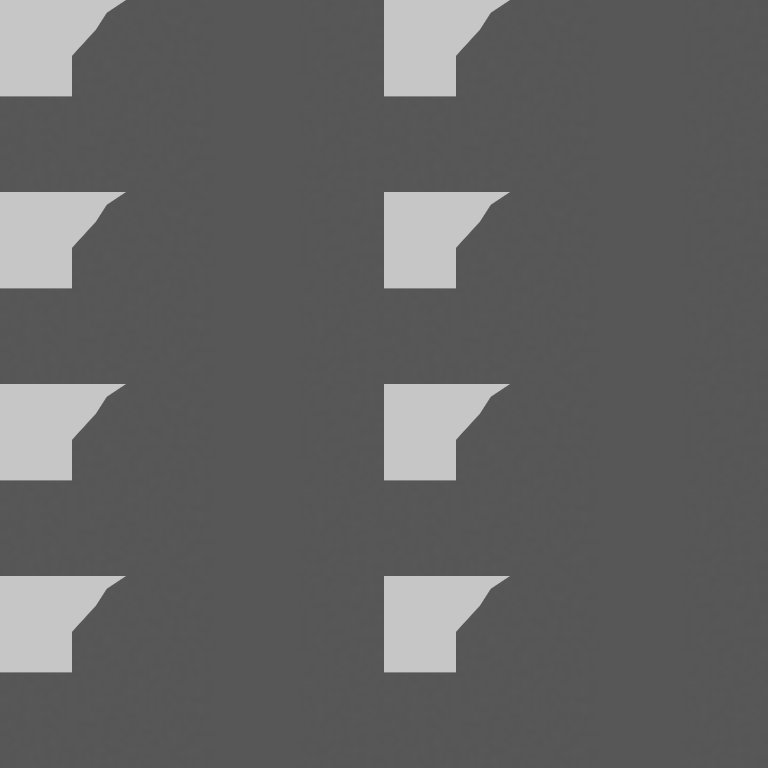
A WebGL 1 fragment shader for this pattern:

```glsl
precision highp float;

uniform vec2 u_resolution;

const vec2 REPEATS = vec2(2.0, 4.0);
const vec3 GROUND_COLOR = vec3(0.34);
const vec3 SHAPE_COLOR = vec3(0.775);

// Right-hand outline of the shape, from its top left corner, y downward
const vec2 TIP = vec2(0.1641, 0.0);
const vec2 NOTCH = vec2(0.1390, 0.0167);
const vec2 BEND = vec2(0.1250, 0.0385);
const vec2 WAIST = vec2(0.09375, 0.0727);
const vec2 FOOT = vec2(0.09375, 0.1255);

const vec2 WRAP_MARGIN = vec2(0.05);
const float MOTTLE_SCALE = 90.0;
const float MOTTLE_STRENGTH = 0.008;
const vec2 CALM_BAND = vec2(0.285, 0.385);
const float BAND_SOFTNESS = 0.01;

vec2 hashGradient(vec2 cell) {
  float h = fract(sin(dot(cell, vec2(127.1, 311.7))) * 43758.5);
  float angle = 6.2832 * h;
  return vec2(cos(angle), sin(angle));
}

float gradientNoise(vec2 p) {
  vec2 cell = floor(p);
  vec2 f = fract(p);
  vec2 blend = f * f * f * (f * (f * 6.0 - 15.0) + 10.0);
  float a = dot(hashGradient(cell), f);
  float b = dot(hashGradient(cell + vec2(1.0, 0.0)), f - vec2(1.0, 0.0));
  float c = dot(hashGradient(cell + vec2(0.0, 1.0)), f - vec2(0.0, 1.0));
  float d = dot(hashGradient(cell + vec2(1.0)), f - vec2(1.0));
  return mix(mix(a, b, blend.x), mix(c, d, blend.x), blend.y);
}

// Signed distance to the outline segment at this depth
float outlineDistance(vec2 p) {
  vec2 a = TIP;
  vec2 b = NOTCH;
  if (p.y > NOTCH.y) { a = NOTCH; b = BEND; }
  if (p.y > BEND.y) { a = BEND; b = WAIST; }
  if (p.y > WAIST.y) { a = WAIST; b = FOOT; }
  vec2 along = normalize(b - a);
  return dot(p - a, vec2(along.y, -along.x));
}

float shapeDistance(vec2 p) {
  float box = max(-p.x, max(-p.y, p.y - FOOT.y));
  return max(box, outlineDistance(p));
}

// Faint unevenness of the ground, equal in every tile
float mottle(vec2 p) {
  float calm = smoothstep(CALM_BAND.x - BAND_SOFTNESS, CALM_BAND.x, p.x)
             * (1.0 - smoothstep(CALM_BAND.y, CALM_BAND.y + BAND_SOFTNESS, p.x));
  return MOTTLE_STRENGTH * gradientNoise(p * MOTTLE_SCALE) * (1.0 - calm);
}

void main() {
  vec2 uv = gl_FragCoord.xy / u_resolution;
  float pixel = 1.0 / min(u_resolution.x, u_resolution.y);

  // Tile coordinates, measured down from the top left
  vec2 fromTop = vec2(uv.x, 1.0 - uv.y);
  vec2 tile = 1.0 / REPEATS;
  vec2 p = mod(fromTop + WRAP_MARGIN, tile) - WRAP_MARGIN;

  float coverage = clamp(0.5 - shapeDistance(p) / pixel, 0.0, 1.0);
  vec3 ground = GROUND_COLOR + mottle(mod(fromTop, tile));
  gl_FragColor = vec4(mix(ground, SHAPE_COLOR, coverage), 1.0);
}
```
